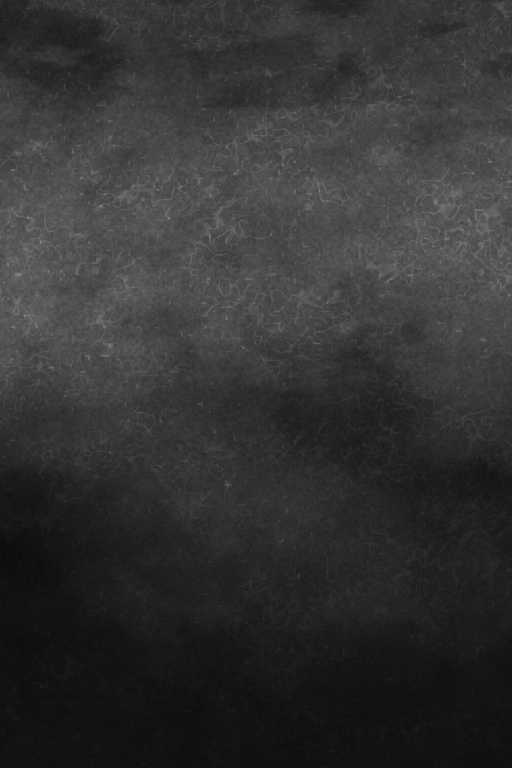
Reproduce this texture procedurally as a Shadertoy shader.

```glsl
#define SHADOW_TONE 0.068
#define LIGHT_TONE 0.292
#define EDGE_WARP 0.13
#define MOTTLE 0.20
#define SCUFF_DEPTH 0.055
#define SCRATCH_SCALE 105.0
#define SCRATCH_GAIN 0.22
#define SPECK_GAIN 0.30
#define GRAIN_SCALE 370.0
#define GRAIN_GAIN 0.30

float hash(vec2 p) {
    vec3 q = fract(p.xyx * 0.1031);
    q += dot(q, q.yzx + 33.33);
    return fract((q.x + q.y) * q.z);
}

float noise(vec2 p) {
    vec2 cell = floor(p), f = fract(p);
    f = f * f * (3.0 - 2.0 * f);
    float low = mix(hash(cell), hash(cell + vec2(1, 0)), f.x);
    float high = mix(hash(cell + vec2(0, 1)), hash(cell + vec2(1, 1)), f.x);
    return mix(low, high, f.y);
}

float fbm(vec2 p) {
    float sum = 0.0, gain = 0.5;
    for (int i = 0; i < 6; i++) {
        sum += gain * noise(p);
        p = mat2(1.6, 1.2, -1.2, 1.6) * p + 17.3;
        gain *= 0.55;
    }
    return sum / 1.08;
}

// Soft elliptical cloud of tone
float cloud(vec2 p, vec2 center, vec2 radius) {
    vec2 d = (p - center) / radius;
    return exp(-dot(d, d));
}

// Broad light and shadow across the wall
float wallTone(vec2 uv) {
    float tone = mix(SHADOW_TONE, LIGHT_TONE, smoothstep(0.05, 0.68, uv.y));
    tone -= 0.075 * smoothstep(0.78, 1.0, uv.y);
    tone += 0.060 * cloud(uv, vec2(0.08, 0.61), vec2(0.25, 0.13));
    tone += 0.030 * cloud(uv, vec2(0.85, 0.68), vec2(0.25, 0.14));
    tone += 0.035 * cloud(uv, vec2(0.42, 0.34), vec2(0.22, 0.10));
    tone += 0.035 * cloud(uv, vec2(0.75, 0.22), vec2(0.22, 0.09));
    tone -= 0.105 * cloud(uv, vec2(0.66, 0.48), vec2(0.24, 0.09));
    tone -= 0.080 * cloud(uv, vec2(0.97, 0.37), vec2(0.22, 0.08));
    tone -= 0.085 * cloud(uv, vec2(0.00, 0.31), vec2(0.24, 0.12));
    tone -= 0.040 * cloud(uv, vec2(0.08, 0.93), vec2(0.28, 0.06));
    return max(tone, 0.055);
}

void mainImage(out vec4 fragColor, in vec2 fragCoord) {
    vec2 uv = fragCoord / iResolution.xy;
    vec2 p = fragCoord / iResolution.y;

    // Ragged cloud borders
    vec2 warp = vec2(fbm(p * 9.0), fbm(p * vec2(8.0, 13.0) + 41.0)) - 0.5;
    float tone = wallTone(uv + EDGE_WARP * warp);

    // Mottled plaster
    tone *= 1.0 + MOTTLE * 2.0 * (fbm(p * 24.0 + 7.0) - 0.5);

    // Horizontal dark scuffs along the top and through the middle
    float scuff = smoothstep(0.52, 0.68, fbm(p * vec2(9.0, 24.0) + 63.0));
    float scuffZone = smoothstep(0.72, 0.9, uv.y)
                    + cloud(uv, vec2(0.58, 0.58), vec2(0.32, 0.08));
    tone -= SCUFF_DEPTH * scuff * scuffZone;

    // Fine curled scratches, gathered in worn patches
    vec2 curl = p * SCRATCH_SCALE + 1.5 * noise(p * 60.0);
    float scratch = 1.0 - smoothstep(0.02, 0.11, abs(noise(curl) - 0.55));
    float worn = smoothstep(0.42, 0.64, fbm(p * vec2(14.0, 20.0) + 90.0));
    tone *= 1.0 + SCRATCH_GAIN * scratch * worn;

    // Pale specks
    float speck = smoothstep(0.86, 0.97, noise(p * 190.0 + 5.0));
    tone *= 1.0 + SPECK_GAIN * speck;

    // Film grain
    float grain = 0.6 * noise(p * GRAIN_SCALE) + 0.4 * noise(p * GRAIN_SCALE * 0.53 + 29.0);
    tone *= 1.0 + GRAIN_GAIN * (grain - 0.5);

    fragColor = vec4(vec3(clamp(tone, 0.0, 1.0)), 1.0);
}
```
